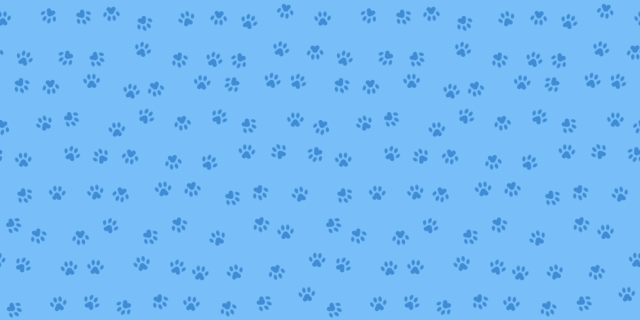
This pattern is drawn by a Shadertoy shader. Its source:

```glsl
// Scattered blue paw prints, turned at random, on a flat sky-blue ground.

const float CELLS = 9.0;        // cells per canvas height, also the repeat period
const float PAW_RADIUS = 0.235; // in cells

vec3 hash3(vec2 p) {
    vec3 q = fract(vec3(p.xyx) * vec3(0.1031, 0.1030, 0.0973) + 0.37);
    q += dot(q, q.yxz + 33.33);
    return fract((q.xxy + q.yzz) * q.zyx);
}

mat2 rotation(float angle) {
    float c = cos(angle), s = sin(angle);
    return mat2(c, s, -s, c);
}

float smoothMin(float a, float b, float k) {
    float h = max(k - abs(a - b), 0.0) / k;
    return min(a, b) - h * h * k * 0.25;
}

// Approximate distance to a tilted ellipse
float toe(vec2 p, float tilt, vec2 radii) {
    return (length(rotation(tilt) * p / radii) - 1.0) * radii.x;
}

// Paw of unit radius with its toes pointing up
float paw(vec2 p) {
    p.x = abs(p.x);
    float heel = length(p - vec2(0.29, -0.48)) - 0.25;
    float crown = length(p - vec2(0.0, -0.18)) - 0.33;
    float pad = smoothMin(heel, crown, 0.25);
    float inner = toe(p - vec2(0.30, 0.62), 0.08, vec2(0.20, 0.31));
    float outer = toe(p - vec2(0.77, 0.13), 0.42, vec2(0.19, 0.29));
    return min(pad, min(inner, outer));
}

void mainImage(out vec4 fragColor, in vec2 fragCoord) {
    vec2 p = fragCoord / iResolution.y * CELLS;
    float d = 10.0;

    // Nearest paw among the neighbouring cells of a staggered grid
    for (int j = -1; j <= 1; j++) {
        float row = floor(p.y) + float(j);
        float shift = mod(row, 3.0) / 3.0;
        for (int i = -1; i <= 1; i++) {
            float col = floor(p.x - shift) + float(i);
            vec2 id = mod(vec2(col, row), CELLS);
            vec3 rnd = hash3(id + 4.0);
            vec2 pick = hash3(id + 51.0).xy;

            vec2 center = vec2(col + shift, row) + 0.5 + (rnd.xy - 0.5) * 0.44;
            // Most paws stand nearly upright, the others point downwards
            float angle = pick.x < 0.6 ? (rnd.z - 0.5) * 1.3
                                       : 3.14159 + (rnd.z - 0.5) * 2.4;
            d = min(d, paw(rotation(angle) * (p - center) / PAW_RADIUS));
        }
    }

    // Soft edge, never narrower than a pixel
    float pixel = CELLS / (iResolution.y * PAW_RADIUS);
    float edge = max(0.10, 0.75 * pixel);
    float ink = 1.0 - smoothstep(-edge, edge, d);

    vec3 sky = vec3(0.47, 0.75, 0.98);
    vec3 pawBlue = vec3(0.25, 0.55, 0.83);
    fragColor = vec4(mix(sky, pawBlue, ink), 1.0);
}
```
